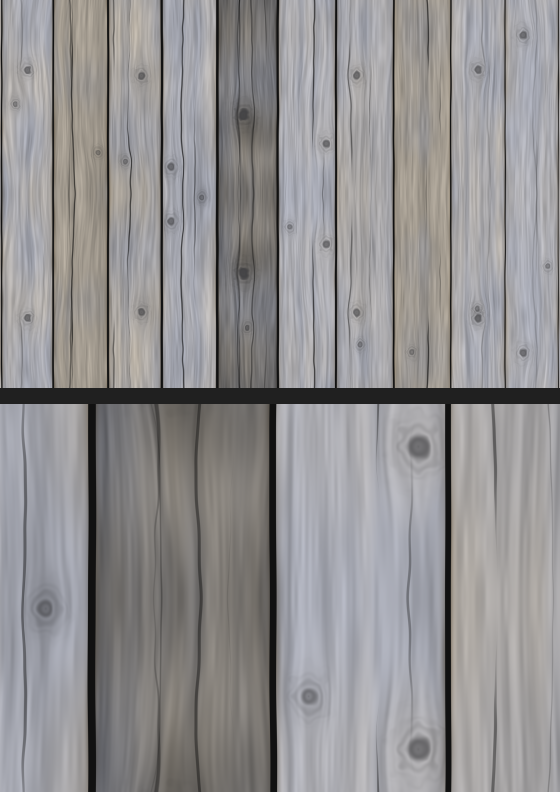
Top, the full canvas; bottom, a detail of the centre.
This texture is drawn by a Shadertoy shader. Its source:

```glsl
// Ten weathered grey timber planks with knots, cracks and dark gaps.

// Left and right borders of the planks, as fractions of the width
const float EDGES[11] = float[11](0.003, 0.095, 0.193, 0.289, 0.388, 0.496,
                                  0.6, 0.703, 0.805, 0.902, 0.997);

// Per plank: knot position across, knot height from the middle, warmth, brightness
const vec4 TRAITS[10] = vec4[10](
    vec4(0.5, 0.32, 0.2, 1.02), vec4(0.5, 9.0, 0.9, 0.96),
    vec4(0.62, 0.305, 0.5, 1.0), vec4(0.17, 0.07, 0.15, 1.01),
    vec4(0.43, 0.204, 0.4, 0.82), vec4(0.83, 0.13, 0.05, 1.02),
    vec4(0.36, 0.305, 0.3, 1.02), vec4(0.5, 9.0, 0.8, 0.96),
    vec4(0.5, 0.32, 0.3, 1.06), vec4(0.34, 0.41, 0.2, 1.05));

float hash(vec2 p) {
    vec3 q = fract(p.xyx * 0.1031);
    q += dot(q, q.yzx + 33.33);
    return fract((q.x + q.y) * q.z);
}

float noise(vec2 p) {
    vec2 i = floor(p), f = fract(p);
    f = f * f * (3.0 - 2.0 * f);
    return mix(mix(hash(i), hash(i + vec2(1, 0)), f.x),
               mix(hash(i + vec2(0, 1)), hash(i + vec2(1, 1)), f.x), f.y);
}

void mainImage(out vec4 fragColor, in vec2 fragCoord) {
    vec2 uv = fragCoord / iResolution.xy;
    const float aspect = 1.449;
    vec2 p = vec2(uv.x * aspect, uv.y);
    float px = 1.0 / iResolution.y;
    float v = abs(uv.y - 0.5);          // boards mirror about the middle

    // Find the plank and the distance to the nearest gap
    int plank = 0;
    float gap = 1.0;
    for (int i = 0; i < 11; i++) {
        if (i < 10 && uv.x > EDGES[i]) plank = i;
        float halfWidth = 0.0033 - 0.0004 * abs(float(i) - 4.0);
        float wobble = 0.0012 * (noise(vec2(p.y * 14.0, float(i) * 7.0)) - 0.5);
        gap = min(gap, abs(p.x - EDGES[i] * aspect + wobble) - halfWidth);
    }
    float id = float(plank);
    vec4 trait = TRAITS[plank];
    float left = EDGES[plank] * aspect;
    float width = EDGES[plank + 1] * aspect - left;
    float x = p.x - left;
    bool stained = plank == 4;

    // Knots: a mirrored pair and one smaller stray; the grain bends around them
    float bend = 0.0, core = 0.0, rings = 0.0, halo = 0.0;
    for (int k = 0; k < 2; k++) {
        vec2 stray = vec2(hash(vec2(id, 3.7)) * 0.7 + 0.15, hash(vec2(id, 8.1)));
        vec2 d = k == 0 ? vec2(x - trait.x * width, v - trait.y)
                        : vec2(x, p.y) - stray * vec2(width, 1.0);
        float size = k == 1 ? 0.007 : stained ? 0.014 : 0.01;
        float lump = 0.8 + 0.4 * noise(d * 130.0 + id * 9.0);
        float r = length(d * vec2(1.0, 0.85)) / size * lump;
        bend += d.x * 0.75 * exp(-dot(d, d * vec2(1.0, 0.35)) / (size * size * 5.0));
        core += (k == 0 ? 1.0 : 0.6) * (1.0 - smoothstep(0.55, 1.15, r));
        rings += sin(r * 7.0) * exp(-r * r * 0.3);
        halo += exp(-r * r * 0.22);
    }

    // Stretched noise gives flowing figure, bands and fine fibres
    float sway = noise(vec2(x * 12.0 + id * 17.0, v * 5.0)) - 0.5;
    float gx = x - bend + 0.02 * sway + id * 5.3;
    float bands = noise(vec2(gx * 70.0, v * 2.5)) - 0.5;
    float lines = noise(vec2(gx * 170.0, v * 7.0 + 20.0)) - 0.5;
    float fibres = noise(vec2(gx * 310.0, p.y * 22.0)) - 0.5;
    float blotch = noise(vec2(x * 14.0 + id * 11.0, v * 7.0)) - 0.5;
    float figure = sin(gx * 420.0 + 5.0 * noise(vec2(gx * 25.0, v * 4.0)));

    float tone = trait.w + 0.13 * bands + 0.16 * lines + 0.13 * fibres
               + 0.11 * blotch + 0.02 * figure;
    float warmth = clamp(trait.z + 0.7 * blotch + 0.4 * bands
                         + 0.3 * exp(-v * v * 60.0) * trait.z, 0.0, 1.0);
    vec3 col = mix(vec3(0.64, 0.65, 0.69), vec3(0.64, 0.61, 0.565), warmth) * tone;

    // Dark weather stains on the middle plank
    if (stained) {
        vec2 s = vec2((x / width - 0.65) * 0.12, v - 0.17);
        float stain = exp(-dot(s, s) * 240.0) + 0.7 * smoothstep(0.28, 0.5, v)
                    + 0.5 * exp(-v * v * 150.0);
        stain *= 0.5 + noise(vec2(gx * 45.0, v * 9.0));
        col *= 1.0 - 0.33 * clamp(stain, 0.0, 1.3);
    }

    // Long wavering cracks that open and close along the board
    int crackCount = stained ? 4 : 2;
    for (int c = 0; c < crackCount; c++) {
        float seed = id * 3.1 + float(c) * 19.0;
        float at = c == 0 ? (id < 4.5 ? 0.37 : 0.6) : 0.12 + 0.76 * hash(vec2(seed, 2.3));
        float path = at * width + 0.016 * (noise(vec2(v * 5.0, seed)) - 0.5)
                   + 0.003 * (noise(vec2(v * 35.0, seed)) - 0.5);
        float open = smoothstep(0.25, 0.6, noise(vec2(v * 4.5 + 3.0, seed + 5.0)));
        float strength = (c == 0 ? 0.62 : 0.4) * (plank == 0 || plank > 7 ? 0.35 : 1.0);
        float dist = abs(x - bend - path) - 0.0011 * open;
        col *= 1.0 - strength * open * (1.0 - smoothstep(-px * 0.5, px, dist));
    }

    // Knot shading
    col *= 1.0 - 0.14 * halo + 0.08 * rings;
    col = mix(col, vec3(0.25, 0.25, 0.26), clamp(core, 0.0, 1.0) * (stained ? 0.85 : 0.55));

    // Worn brown rims and black gaps
    float rim = exp(-max(gap, 0.0) * 300.0);
    col *= 1.0 - rim * vec3(0.2, 0.23, 0.28) * (0.4 + noise(vec2(p.y * 18.0, id)));
    col = mix(vec3(0.065), col, smoothstep(-px * 0.7, px * 0.7, gap));
    fragColor = vec4(clamp(col, 0.0, 1.0), 1.0);
}
```
